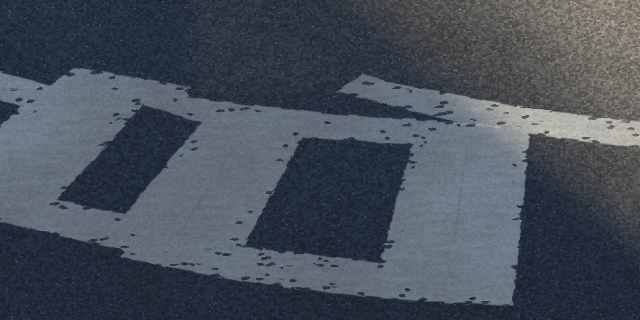
Reproduce this texture procedurally as a Shadertoy shader.

```glsl
// Worn pale road markings on dark asphalt, half in soft shadow with warm light at the upper right.
#define SHADE_ASPHALT vec3(0.135, 0.175, 0.235)
#define DIM_ASPHALT vec3(0.27, 0.275, 0.285)
#define SUN_ASPHALT vec3(0.52, 0.495, 0.455)
#define SHADE_PAINT vec3(0.395, 0.435, 0.485)
#define SUN_PAINT vec3(0.64, 0.635, 0.61)
#define GRAIN_SCALE vec2(125.0, 165.0)
#define GRAIN_AMOUNT 0.24
#define EDGE_WEAR 0.010
#define EDGE_SOFT 0.0035
#define CHIP_AMOUNT 0.85

vec2 hash2(vec2 c) {
    vec2 q = vec2(dot(c, vec2(127.1, 311.7)), dot(c, vec2(269.5, 183.3)));
    return fract(sin(q) * 43758.55);
}

// Cellular noise: x = distance to the nearest point, y = random value of its cell
vec2 cellular(vec2 p) {
    vec2 base = floor(p), best = vec2(9.0, 0.0);
    for (int j = -1; j <= 1; j++)
    for (int i = -1; i <= 1; i++) {
        vec2 c = base + vec2(i, j);
        vec2 h = hash2(c);
        float d = length(c + h - p);
        if (d < best.x) best = vec2(d, fract(h.x * 7.0 + h.y * 13.0));
    }
    return best;
}

// Layered sines for broad mottling, about -1 to 1
float waves(vec2 p) {
    float sum = 0.0, amp = 0.5;
    for (int i = 0; i < 5; i++) {
        sum += amp * sin(p.x + 1.7 * sin(p.y)) * cos(p.y * 1.1 - 0.6 * p.x);
        p = mat2(1.5, 1.1, -1.1, 1.5) * p + 2.3;
        amp *= 0.62;
    }
    return sum;
}

// Signed distance to a line: positive to the left of travel from a to b
float side(vec2 p, vec2 a, vec2 b) {
    vec2 t = normalize(b - a);
    return dot(p - a, vec2(-t.y, t.x));
}

// Convex quad with clockwise corners, negative inside
float quad(vec2 p, vec2 a, vec2 b, vec2 c, vec2 d) {
    return max(max(side(p, a, b), side(p, b, c)), max(side(p, c, d), side(p, d, a)));
}

float segment(vec2 p, vec2 a, vec2 b) {
    vec2 v = b - a;
    return length(p - a - v * clamp(dot(p - a, v) / dot(v, v), 0.0, 1.0));
}

float markings(vec2 p) {
    float seam = side(p, vec2(0.594, 0.727), vec2(0.404, 0.193));

    // Left block with its raised shoulder
    float shoulder = max(p.y - 0.789 + 0.172 * (p.x - 0.234),
                         side(p, vec2(0.156, 0.734), vec2(0.234, 0.789)));
    float left = min(p.y - 0.776 + 0.27 * p.x, shoulder);
    left = max(max(left, 0.307 - 0.225 * p.x - p.y), seam);

    // Central block between two gentle curves
    float t = p.x - 0.594, b = p.x - 0.417;
    float centre = max(p.y - (0.695 - 0.14 * t + 0.06 * t * t),
                       0.1875 - 0.217 * b + 0.083 * b * b - p.y);
    centre = max(centre, max(-seam - 0.025, side(p, vec2(1.654, 0.581), vec2(1.602, 0.042))));

    // Upper strip tapering in from the right
    float s = p.x - 1.133;
    float under = max(0.714 - 0.25 * (p.x - 1.052), 0.581 - 0.121 * (p.x - 1.654));
    float strip = max(p.y - (0.766 - 0.24 * s + 0.08 * s * s), under - p.y);
    strip = max(strip, side(p, vec2(1.052, 0.714), vec2(1.133, 0.766)));

    // Bare windows between the bars
    float holes = quad(p, vec2(0.448, 0.672), vec2(0.628, 0.617), vec2(0.391, 0.331), vec2(0.177, 0.375));
    holes = min(holes, quad(p, vec2(0.945, 0.573), vec2(1.286, 0.547), vec2(1.188, 0.180), vec2(0.760, 0.229)));
    holes = min(holes, quad(p, vec2(-0.1, 0.710), vec2(0.068, 0.669), vec2(0.0, 0.604), vec2(-0.1, 0.508)));
    return max(min(min(left, centre), strip), -holes);
}

void mainImage(out vec4 fragColor, in vec2 fragCoord) {
    vec2 p = fragCoord / iResolution.y;
    vec2 grain = cellular(p * GRAIN_SCALE);
    vec2 flake = cellular(p * vec2(34.0, 85.0) + 0.4 * waves(p * 40.0));
    float mottle = waves(p * 7.0);

    // Diagonal shadow boundary, softer toward the lower right
    float sunSide = dot(p - vec2(1.068, 1.0), vec2(0.654, 0.756)) + 0.012 * mottle;
    float lit = smoothstep(-0.06, 0.09 + 0.05 * (1.0 - p.y), sunSide);

    // Asphalt with fine stones and rare pale chips
    vec3 shade = SHADE_ASPHALT * (0.92 + 0.16 * p.y);
    shade += vec3(0.035, 0.022, 0.008) * smoothstep(0.55, 0.65, p.x) * smoothstep(0.6, 0.8, p.y);
    vec3 asphalt = mix(shade, mix(DIM_ASPHALT, SUN_ASPHALT, smoothstep(0.04, 0.55, sunSide)), lit);
    asphalt *= 1.0 + GRAIN_AMOUNT * (grain.y - 0.5) * 1.6 + 0.05 * mottle;
    asphalt += 0.12 * smoothstep(0.965, 1.0, grain.y) * smoothstep(0.5, 0.1, grain.x);

    // Paint with flat horizontal streaks and faint cracks
    float streak = waves(p * vec2(14.0, 95.0));
    vec3 paint = mix(SHADE_PAINT, SUN_PAINT, lit);
    paint *= 1.0 + 0.05 * streak + 0.05 * mottle + 0.10 * (grain.y - 0.5);
    paint *= 1.0 + 0.09 * smoothstep(1.1, 1.6, p.x) + 0.12 * smoothstep(0.5, 0.1, p.x) * smoothstep(0.3, 0.75, p.y);
    float crack = min(segment(p, vec2(1.46, 0.54), vec2(1.42, 0.25)), segment(p, vec2(0.72, 0.52), vec2(0.56, 0.27)));
    paint *= 1.0 - 0.10 * smoothstep(0.007, 0.001, crack) * (0.6 + 0.4 * streak);

    // Ragged borders and flakes worn away near them
    float d = markings(p) + EDGE_WEAR * (flake.y - 0.5) * 0.7 + 0.002 * (grain.y - 0.5);
    float soft = max(EDGE_SOFT, 0.8 / iResolution.y);
    float cover = smoothstep(soft, -soft, d);
    float worn = smoothstep(-0.06, 0.0, d) * 0.16;
    worn += 0.20 * exp(-40.0 * dot(p - vec2(0.86, 0.13), p - vec2(0.86, 0.13)));
    worn += 0.16 * exp(-90.0 * dot(p - vec2(1.28, 0.61), p - vec2(1.28, 0.61)));
    float chip = smoothstep(1.0 - worn, 1.03 - worn, flake.y) * smoothstep(0.55, 0.3, flake.x);
    vec3 colour = mix(asphalt, paint, cover * (1.0 - CHIP_AMOUNT * chip));

    // Thin bright scratch where strip and block meet
    colour += 0.10 * smoothstep(0.005, 0.001, segment(p, vec2(1.42, 0.618), vec2(1.56, 0.603)));
    fragColor = vec4(clamp(colour, 0.0, 1.0), 1.0);
}
```
